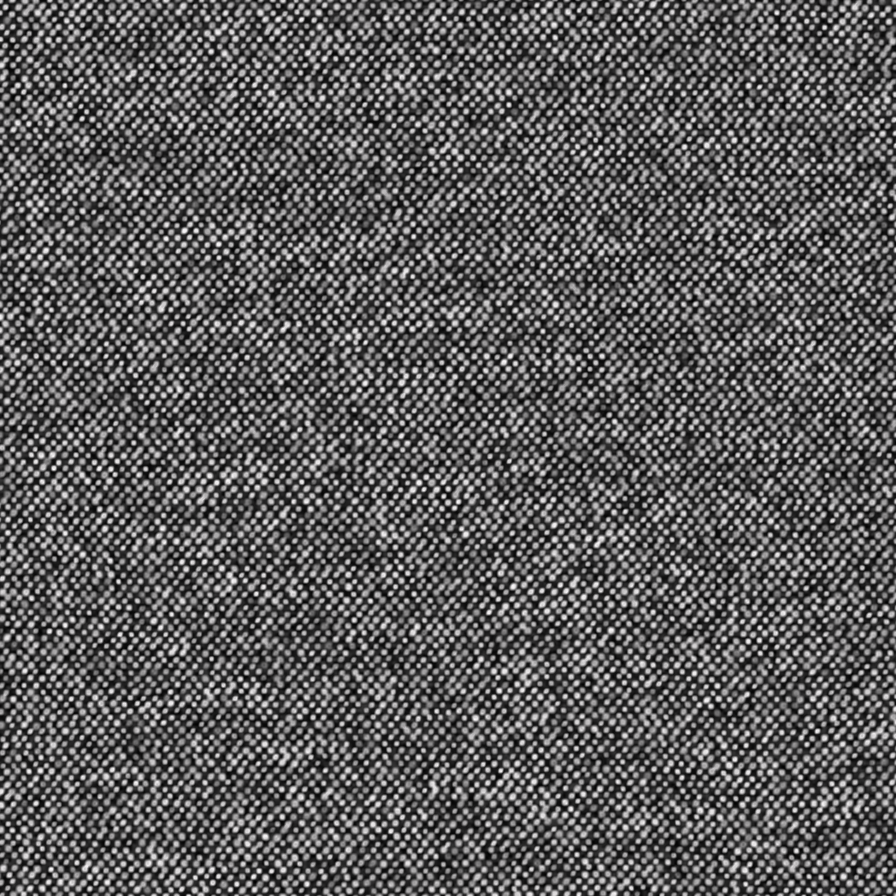
A three.js fragment shader for this texture:

```glsl
// Black and white tweed: rows of small pale stitches, staggered like a checkerboard,
// over dark yarn. Each stitch is a soft rounded block with hashed place, size and
// tone; overlaps add up, so diagonal neighbours join at their corners.
varying vec2 vUv;

float hash(vec2 p) {
  return fract(sin(dot(p, vec2(127.1, 311.7))) * 43758.5453);
}

float noise(vec2 p) {
  vec2 cell = floor(p);
  vec2 f = fract(p);
  f = f * f * (3.0 - 2.0 * f);
  float low = mix(hash(cell), hash(cell + vec2(1.0, 0.0)), f.x);
  float high = mix(hash(cell + vec2(0.0, 1.0)), hash(cell + vec2(1.0, 1.0)), f.x);
  return mix(low, high, f.y);
}

// Soft block between an ellipse and a box
float blockLength(vec2 d) {
  d = pow(abs(d) + 0.0001, vec2(2.5));
  return pow(d.x + d.y, 0.4);
}

// Returns the pale yarn's summed coverage, blended tone and blended cream tint.
vec3 stitches(vec2 uv) {
  vec2 pitch = vec2(1.0 / 76.0, 1.0 / 136.0);
  vec3 total = vec3(0.0);
  float centreRow = floor(uv.y / pitch.y + 0.5);

  for (int i = -1; i <= 1; i++) {
    float row = centreRow + float(i);
    float slide = 0.22 * (noise(vec2(uv.x * 18.0, row * 7.3)) - 0.5);
    float offset = 0.5 * mod(row, 2.0) + slide;
    float centreColumn = floor(uv.x / pitch.x - offset + 0.5);

    for (int j = -1; j <= 1; j++) {
      vec2 id = vec2(centreColumn + float(j), row);
      vec2 jitter = vec2(hash(id + 3.1), hash(id + 17.7)) - 0.5;
      vec2 centre = (id + vec2(offset, 0.0) + jitter * vec2(0.18, 0.28)) * pitch;
      vec2 d = uv - centre;
      d.x -= d.y * (0.1 + 0.4 * (hash(id + 41.3) - 0.5));

      vec2 radius = vec2(0.0034, 0.0035) * mix(0.78, 1.18, hash(id + 29.9));
      float cover = 1.0 - smoothstep(0.35, 1.55, blockLength(d / radius));
      float tone = mix(0.64, 0.88, hash(id + 53.5));
      tone *= 1.0 - 0.3 * step(0.92, hash(id + 71.2));
      total += cover * vec3(1.0, tone, step(0.997, hash(id + 88.6)));
    }
  }
  return vec3(min(total.x, 1.0), total.yz / max(total.x, 0.001));
}

void main() {
  // Slow bending of the weave
  vec2 bend = vec2(noise(vUv * 7.0), noise(vUv * 6.0 + 31.0)) - 0.5;
  vec3 stitch = stitches(vUv + 0.005 * bend);

  // Fibre grain and wide, flat streaks
  float grain = noise(vUv * vec2(370.0, 330.0) + 11.0);
  float fuzz = noise(vUv * vec2(200.0, 250.0) + 57.0);
  float streak = noise(vUv * vec2(18.0, 50.0) + 5.0) - 0.5;

  float darkYarn = 0.025 + 0.17 * fuzz + 0.06 * (grain - 0.5);
  float paleYarn = stitch.y + 0.17 * (grain - 0.5) + 0.08 * streak;
  float cover = clamp(stitch.x * (1.0 + 0.14 * streak), 0.0, 1.0);
  float shade = mix(darkYarn, paleYarn, cover);

  // Nearly neutral grey, with a rare cream stitch
  vec3 tint = mix(vec3(1.0, 0.99, 0.995), vec3(1.02, 0.98, 0.84), stitch.z * cover);
  gl_FragColor = vec4(clamp(shade * tint, 0.0, 1.0), 1.0);
}
```
